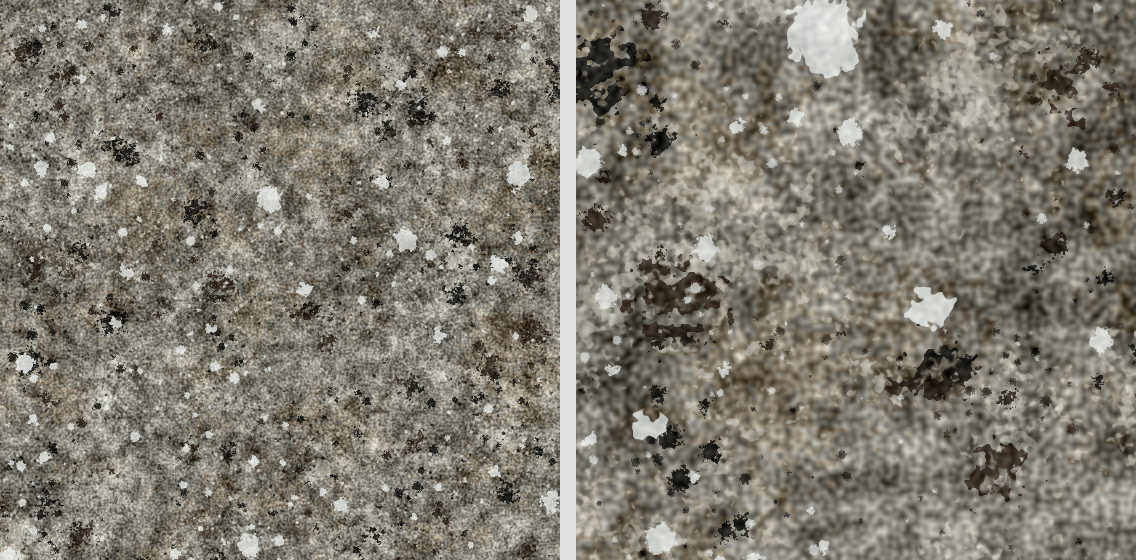
Left: the whole. Right: its middle third, enlarged.
This texture is drawn by a Shadertoy shader. Its source:

```glsl
// Weathered grey stone speckled with white and black lichen, pale crust and brown stains.

const vec3 STONE      = vec3(0.485, 0.475, 0.437);
const vec3 OCHRE      = vec3(0.50, 0.445, 0.35);
const vec3 STAIN      = vec3(0.31, 0.265, 0.21);
const vec3 CRUST      = vec3(0.71, 0.705, 0.66);
const vec3 WHITE      = vec3(0.84, 0.85, 0.835);
const vec3 BLACK      = vec3(0.10, 0.10, 0.09);
const vec3 DARK_BROWN = vec3(0.21, 0.165, 0.125);

const float BROAD_CONTRAST  = 0.14;
const float MOTTLE_CONTRAST = 0.27;
const float GRAIN_CONTRAST  = 0.30;
const float EDGE_SOFTNESS   = 0.0009;

// Integer hash giving two values in 0..1
vec2 hash2(vec2 cell) {
    uvec2 v = uvec2(ivec2(cell)) * 1664525u + 1013904223u;
    v.x += v.y * 1664525u;
    v.y += v.x * 1664525u;
    v ^= v >> 16u;
    v.x += v.y * 1664525u;
    v.y += v.x * 1664525u;
    v ^= v >> 16u;
    return vec2(v & 65535u) / 65535.0;
}

float cornerSlope(vec2 cell, vec2 offset) {
    float angle = 6.2832 * hash2(cell).x;
    return dot(vec2(cos(angle), sin(angle)), offset);
}

float gradientNoise(vec2 p) {
    vec2 i = floor(p), f = p - i;
    vec2 u = f * f * f * (f * (f * 6.0 - 15.0) + 10.0);
    vec2 e = vec2(1.0, 0.0);
    return mix(mix(cornerSlope(i, f), cornerSlope(i + e.xy, f - e.xy), u.x),
               mix(cornerSlope(i + e.yx, f - e.yx), cornerSlope(i + e.xx, f - e.xx), u.x), u.y);
}

float fbm(vec2 p, int octaves, float gain) {
    float sum = 0.0, amp = 1.0;
    for (int i = 0; i < octaves; i++) {
        sum += amp * gradientNoise(p);
        p = mat2(1.6, 1.2, -1.2, 1.6) * p + 17.3;
        amp *= gain;
    }
    return sum;
}

// Coverage of scattered lobed spots; radii and roughness are in cell units
float spots(vec2 p, float cells, float chance, vec2 radii, float rough, float seed) {
    vec2 q = p * cells + seed;
    vec2 home = floor(q);
    float d = 1.0;
    for (int y = -1; y <= 1; y++) {
        for (int x = -1; x <= 1; x++) {
            vec2 cell = home + vec2(x, y);
            vec2 pick = hash2(cell + 311.0);
            float radius = mix(radii.x, radii.y, pick.y * pick.y);
            radius *= smoothstep(0.0, 0.06, chance - pick.x);
            float reach = length(q - cell - hash2(cell)) - radius;
            d = min(d, radius > 0.0 ? reach : 1.0);
        }
    }
    d += rough * fbm(q * 7.0, 3, 0.7);
    float soft = max(EDGE_SOFTNESS, 0.7 / iResolution.y) * cells;
    return 1.0 - smoothstep(-soft, soft, d);
}

void mainImage(out vec4 fragColor, in vec2 fragCoord) {
    vec2 p = fragCoord / iResolution.y;
    vec2 patchP = p * vec2(1.0, 1.25);

    // Shared noise fields, from broad to fine
    float broad  = fbm(patchP * 4.0 + 5.0, 4, 0.6);
    float mottle = fbm(p * 26.0 + 40.0, 4, 0.75);
    float fine   = fbm(p * 75.0 + 90.0, 3, 0.85);
    float grain  = gradientNoise(p * 210.0 + 7.0);

    // Grainy stone with warm ochre flecks
    float tone = BROAD_CONTRAST * broad + MOTTLE_CONTRAST * mottle + GRAIN_CONTRAST * grain;
    float warmth = fbm(patchP * 6.0 + 71.0, 3, 0.6) + 0.7 * fine;
    vec3 col = mix(STONE, OCHRE, 0.65 * smoothstep(0.05, 0.5, warmth));
    col += tone * vec3(1.0, 1.01, 1.0);

    // Brown stains
    float stain = fbm(patchP * 5.0 + 133.0, 4, 0.65) + 0.35 * fine;
    col = mix(col, STAIN + 0.6 * tone, 0.75 * smoothstep(0.32, 0.7, stain));

    // Crumbly pale crust
    float crust = fbm(patchP * 7.0 + 211.0, 4, 0.65) + 0.75 * fine;
    col = mix(col, CRUST + 0.6 * tone, 0.8 * smoothstep(0.25, 0.58, crust));

    // Dark lichen: porous colonies, clustered dots and specks
    float cluster = smoothstep(-0.2, 0.4, fbm(patchP * 5.0 + 307.0, 2, 0.6));
    float colony = spots(p, 10.0, 0.38, vec2(0.08, 0.22), 0.28, 13.0);
    float dots   = spots(p, 34.0, 0.08 + 0.5 * cluster, vec2(0.09, 0.30), 0.22, 57.0);
    float specks = spots(p, 88.0, 0.06 + 0.25 * cluster, vec2(0.10, 0.28), 0.15, 101.0);
    float brownness = smoothstep(-0.1, 0.2, gradientNoise(p * 9.0 + 151.0));
    vec3 darkCol = mix(BLACK, DARK_BROWN, brownness) + 0.25 * (tone + 0.4 * grain);
    float pores = 1.0 - 0.6 * smoothstep(0.1, 0.4, fine);
    float dark = max(max(colony * pores, dots), 0.85 * specks);
    col = mix(col, darkCol, 0.95 * dark);

    // White lichen: lobed discs, small discs and flecks
    float gather = smoothstep(-0.3, 0.4, fbm(patchP * 4.0 + 401.0, 2, 0.6));
    float discs  = spots(p, 9.0, 0.40, vec2(0.07, 0.20), 0.10, 211.0);
    float small  = spots(p, 28.0, 0.06 + 0.26 * gather, vec2(0.09, 0.27), 0.10, 263.0);
    float flecks = spots(p, 82.0, 0.05 + 0.16 * gather, vec2(0.10, 0.28), 0.10, 331.0);
    float white = max(max(discs, small), 0.85 * flecks);
    col = mix(col, WHITE + 0.28 * tone, 0.95 * white);

    fragColor = vec4(clamp(col, 0.0, 1.0), 1.0);
}
```
